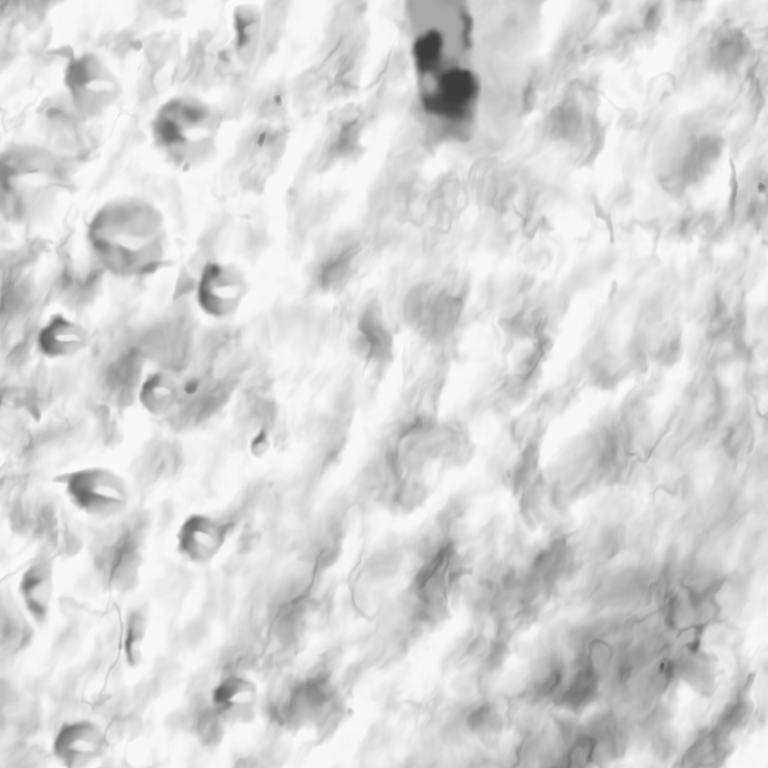
Reproduce this texture procedurally as a Shadertoy shader.

```glsl
// Pale weathered plaster: soft diagonal relief lit from the upper left,
// pits scattered along the left, a dark chasm at the top and a grey
// slanting hollow at the lower right. All built from value noise.

float hash(vec2 p) {
    vec3 q = fract(p.xyx * 0.1031);
    q += dot(q, q.yzx + 33.33);
    return fract((q.x + q.y) * q.z);
}

float noise(vec2 p) {
    vec2 cell = floor(p), f = fract(p);
    f = f * f * (3.0 - 2.0 * f);
    return mix(mix(hash(cell), hash(cell + vec2(1, 0)), f.x),
               mix(hash(cell + vec2(0, 1)), hash(cell + vec2(1, 1)), f.x), f.y);
}

float fbm(vec2 p) {
    float sum = 0.0, amp = 0.53;
    for (int i = 0; i < 4; i++) {
        sum += amp * noise(p);
        p = mat2(1.6, 1.2, -1.2, 1.6) * p + 17.3;
        amp *= 0.5;
    }
    return sum;
}

float segmentDistance(vec2 p, vec2 a, vec2 b) {
    vec2 ab = b - a;
    return length(p - a - ab * clamp(dot(p - a, ab) / dot(ab, ab), 0.0, 1.0));
}

// Fine bumps, creases and specks of the open surface
float plaster(vec2 p) {
    vec2 grain = vec2(dot(p, vec2(0.92, -0.40)) * 21.0, dot(p, vec2(0.40, 0.92)) * 13.0) + 40.0;
    vec2 toLight = vec2(-0.25, 0.12);
    float height = fbm(grain);
    float tone = 0.935 + 0.42 * (fbm(grain - toLight) - fbm(grain + toLight));
    tone -= 0.22 * smoothstep(0.48, 0.2, height);

    float crease = smoothstep(0.07, 0.0, abs(fbm(grain * 0.8 + 9.0) - 0.5));
    tone -= 0.09 * crease * smoothstep(0.45, 0.75, noise(p * 13.0 + 3.0));

    float speck = smoothstep(0.8, 1.0, noise(p * vec2(44, 32) + 5.0));
    return tone - 0.28 * speck * smoothstep(0.5, 0.8, noise(p * 9.0 + 21.0));
}

// Wide grey hollow, sharp on its right flank and fading to the left
float hollow(vec2 p) {
    float across = dot(p - vec2(0.82, 0.1), vec2(0.86, -0.51));
    float width = across > 0.0 ? 0.045 : 0.15;
    float depth = mix(0.25, 0.1, smoothstep(0.0, 0.65, p.y));
    float streaks = fbm(vec2(across * 30.0, p.y * 11.0) + 60.0);
    return depth * exp(-across * across / (width * width)) * (0.35 + 1.2 * streaks);
}

// Shadowed pits with a grey floor and a small bright glint
float addPits(float tone, vec2 p) {
    for (int i = 0; i < 15; i++) {
        float id = float(i);
        float pick = hash(vec2(id, 4.7));
        vec2 center = vec2(0.02 + 0.33 * fract(id * 0.618 + 0.25), (id + 0.4) / 15.0);
        float radius = mix(0.02, 0.052, hash(vec2(id, 11.3)));
        float narrow = pick < 0.3 ? 0.42 : 1.0;
        vec2 q = (p - center) / (radius * vec2(narrow, 1.0));
        float d = length(q);
        float inside = smoothstep(1.12, 0.72, d) * mix(0.45, 1.0, pick);
        if (narrow < 1.0) inside = smoothstep(1.1, 0.5, d) * 0.8;

        float side = dot(q, vec2(-0.9, 0.35)) + 1.1 * (noise(p * 60.0 + id) - 0.5);
        float floorTone = mix(0.8, 0.32, smoothstep(-0.5, 1.0, side));
        float glint = smoothstep(0.45, 0.15, length((q - vec2(0.28, -0.05)) * vec2(0.65, 1.5)));
        floorTone = mix(floorTone, 0.95, glint * narrow);

        tone += 0.05 * smoothstep(0.35, 0.0, abs(d - 1.25));
        tone = mix(tone, floorTone, inside);
    }
    return tone;
}

// Dark cleft at the top with a lighter broken ledge on its right
float addChasm(float tone, vec2 p) {
    float ledge = segmentDistance(p, vec2(0.66, 1.06), vec2(0.61, 0.86));
    float ledgeTone = 0.68 + 0.3 * fbm(p * 26.0 + 31.0);
    tone = mix(tone, ledgeTone, 0.9 * smoothstep(0.072, 0.055, ledge));

    float cleft = segmentDistance(p, vec2(0.57, 1.04), vec2(0.58, 0.85));
    float cleftTone = mix(0.24, 0.66, smoothstep(0.2, 0.8, noise(p * 36.0 + 8.0)));
    return mix(tone, cleftTone, smoothstep(0.044, 0.026, cleft));
}

void mainImage(out vec4 fragColor, in vec2 fragCoord) {
    vec2 uv = fragCoord / iResolution.xy;
    vec2 wobble = vec2(fbm(uv * 17.0 + 2.0), fbm(uv * 17.0 + 50.0)) - 0.5;
    vec2 p = uv + 0.035 * wobble;

    float tone = plaster(p) - hollow(p);

    // Faint stains: strongest near the left edge, thin elsewhere
    float stain = smoothstep(0.48, 0.72, fbm(p * 6.0 + 14.0));
    tone -= stain * mix(0.17, 0.05, smoothstep(0.0, 0.4, uv.x));

    tone = addPits(tone, p);
    tone = addChasm(tone, p);

    // Soft ceiling keeps the brightest plaster just below white
    float below = 0.975 - tone;
    tone = 0.975 - 0.5 * (below + sqrt(below * below + 0.0006));
    fragColor = vec4(vec3(clamp(tone, 0.0, 1.0)), 1.0);
}
```
